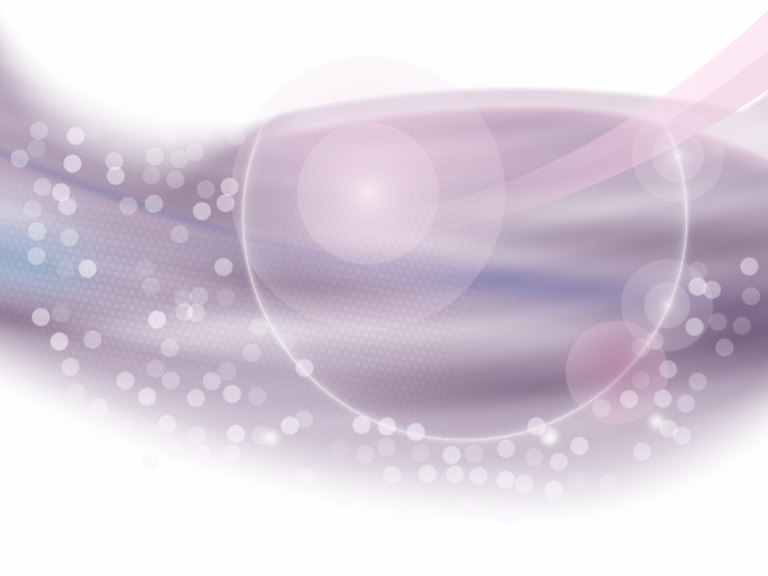
Reproduce this background procedurally as a Shadertoy shader.

```glsl
// A mauve silk wave on white, with a large glass bubble, pink ribbons,
// translucent lens discs and scattered light dots. Soft elliptical streaks
// tint the wave; curves bound it; jittered cells scatter the dots.

#define MAUVE vec3(.72, .65, .74)
#define DUSK vec3(.53, .44, .55)
#define DEEP vec3(.44, .34, .47)
#define PALE vec3(.90, .87, .91)
#define BLUE vec3(.52, .51, .69)
#define SKY vec3(.61, .70, .81)
#define PINK vec3(.94, .79, .88)
#define BUBBLE vec3(.807, .6215, .386)
#define DOT_RADIUS .0156
#define DOT_CELL .047
#define MESH_CELL .0135

float hash(vec2 p) {
    p = fract(p * vec2(.1031, .1137));
    p += dot(p, p.yx + 33.33);
    return fract((p.x + p.y) * p.x * 57.);
}

// Soft ellipse (centre, size) sheared along a slope
float streak(vec2 p, vec4 e, float slope) {
    vec2 d = p - e.xy;
    d.y -= slope * d.x;
    d /= e.zw;
    return exp(-dot(d, d));
}

void tint(inout vec3 c, vec2 p, vec3 colour, float amount, vec4 e, float slope) {
    c = mix(c, colour, amount * streak(p, e, slope));
}

float disc(vec2 p, vec2 centre, float radius) {
    float aa = 1. / iResolution.y;
    return 1. - smoothstep(-aa, aa, length(p - centre) - radius);
}

// Rising parabolas that bound the ribbons
float ribbonEdge(float x, float i) {
    float d = max(x - .55, 0.);
    return .58 + .02 * i + (.43 + .08 * i) * d * d;
}

vec3 silk(vec2 p) {
    vec3 c = MAUVE;
    // Left: sky glow and shaded folds
    tint(c, p, DUSK, .60, vec4(.36, .66, .22, .065), -.25);
    tint(c, p, PALE, .75, vec4(0, .63, .13, .05), -.2);
    tint(c, p, SKY, .85, vec4(.03, .55, .14, .065), -.1);
    tint(c, p, DUSK, .75, vec4(0, .45, .25, .04), -.15);
    tint(c, p, DUSK, .85, vec4(.54, .51, .17, .05), -.05);
    // Middle: bright and dark bands
    tint(c, p, PINK, .40, vec4(.75, .73, .27, .06), .05);
    tint(c, p, PALE, .50, vec4(.75, .575, .26, .03), -.15);
    tint(c, p, BLUE, .70, vec4(.93, .505, .40, .032), -.1);
    tint(c, p, PALE, .75, vec4(.42, .425, .25, .035), 0.);
    tint(c, p, PALE, .50, vec4(.82, .42, .33, .03), .02);
    tint(c, p, DUSK, .80, vec4(.92, .335, .30, .042), .05);
    // Right: deep shadow below pale folds
    tint(c, p, DUSK, .60, vec4(1.23, .58, .30, .045), -.05);
    tint(c, p, PALE, .65, vec4(1.04, .64, .25, .032), .08);
    tint(c, p, DEEP, .85, vec4(1.30, .43, .21, .085), .1);
    tint(c, p, PALE, .80, vec4(1.30, .77, .14, .045), -.2);
    // Fine creases, and a blue thread crossing from the left
    float bend = p.y + .12 * sin(2.4 * p.x);
    c += .009 * (sin(bend * 65. + 3. * p.x) + sin(bend * 121. - 2. * p.x));
    float thread = (p.y - .735 + .41 * p.x - .16 * p.x * p.x) / .009;
    return mix(c, BLUE, .45 * exp(-thread * thread) * (1. - smoothstep(.3, .9, p.x)));
}

// Fine halftone mesh, strongest at the left and inside the bubble
float mesh(vec2 p) {
    vec2 q = vec2(p.x, p.y + .18 * p.x) / MESH_CELL;
    q.x += .5 * mod(floor(q.y), 2.);
    float area = streak(p, vec4(.67, .52, .17, .25), 0.)
        + streak(p, vec4(.20, .50, .25, .16), -.2);
    return area * (1. - smoothstep(.22, .42, length(fract(q) - .5)));
}

// Scattered discs around the lower half of the bubble
float lightDots(vec2 p) {
    float sum = 0.;
    for (int k = 0; k < 9; k++) {
        vec2 id = floor(p / DOT_CELL) + vec2(k % 3, k / 3) - 1.;
        vec2 jitter = vec2(hash(id + 3.), hash(id + 17.)) - .5;
        vec2 centre = (id + .5 + .65 * jitter) * DOT_CELL;
        float reach = distance(centre, BUBBLE.xy);
        float limit = mix(.78, .54, smoothstep(.1, .5, centre.x));
        float top = centre.x < .8 ? .78 : .57;
        float keep = step(.375, reach) * step(reach, limit)
            * step(centre.y, top) * step(.3, hash(id + 41.));
        sum += keep * (.12 + .5 * hash(id + 59.)) * disc(p, centre, DOT_RADIUS);
    }
    return min(sum, .7);
}

// Two nested lens discs with a glowing heart
void lens(inout vec3 c, vec2 p, vec2 centre, vec2 radii) {
    c = mix(c, mix(PALE, PINK, .3) + .04, .2 * (disc(p, centre, radii.x) + disc(p, centre, radii.y)));
    c = mix(c, vec3(1), .65 * exp(-length(p - centre) / (.28 * radii.y)));
}

void mainImage(out vec4 fragColor, in vec2 fragCoord) {
    vec2 p = fragCoord / iResolution.y;
    float x = p.x, aa = 1. / iResolution.y;

    // Wave outline: swoop at the left, dome at the right, soft base
    float dome = .853 - .26 * (x - .9) * (x - .9);
    float swoop = .785 + .215 * exp(-x / .13);
    float top = max(mix(swoop, dome, smoothstep(.36, .5, x)), ribbonEdge(x, 0.));
    float u = x - .93;
    float base = .13 + (u > 0. ? .87 : .27) * u * u;
    float cover = smoothstep(0., mix(.17, .014, smoothstep(.25, .5, x)), top - p.y)
        * smoothstep(-.05, .1, p.y - base);

    // Silk, pale dome rim and mist outside the bubble
    vec3 c = silk(p) + .035 * mesh(p);
    float inner = p.y - .809 + (u > 0. ? .55 : .25) * u * u;
    float domed = smoothstep(.4, .55, x);
    c = mix(c, PINK, .4 * exp(-pow(inner / .018, 2.)) * domed);
    c = mix(c, vec3(.97, .94, .96), .65 * smoothstep(-.006, .012, inner) * domed);
    float d = length(p - BUBBLE.xy) - BUBBLE.z;
    c = mix(c, PALE, .45 * smoothstep(-aa, aa, d) * (1. - smoothstep(.24, .42, p.y)));
    c = mix(vec3(.995), c, cover);

    // Ribbons sweeping to the upper right
    for (float i = 0.; i < 2.; i++) {
        float band = smoothstep(-aa, aa, p.y - ribbonEdge(x, i))
            * smoothstep(-aa, aa, ribbonEdge(x, i + 1.) - p.y);
        c = mix(c, PINK + .045 * i, band * (.6 - .1 * i) * smoothstep(.6, 1.25, x));
    }

    // Bubble rim with a glow on its inside
    float rim = .5 * exp(-abs(d) / .0035) + .22 * exp(-abs(d) / .022) * step(d, 0.);
    c = mix(c, vec3(1), rim * (1. - smoothstep(.72, .84, p.y)));

    // Light dots, lens discs and small sparkles
    c = mix(c, vec3(.98, .96, .99), lightDots(p));
    tint(c, p, PINK, .5, vec4(.639, .667, .13, .13), 0.);
    lens(c, p, vec2(.639, .664), vec2(.238, .123));
    lens(c, p, vec2(1.177, .729), vec2(.08, .045));
    lens(c, p, vec2(1.158, .47), vec2(.08, .04));
    c = mix(c, PINK, .28 * disc(p, vec2(1.071, .354), .089));
    tint(c, p, vec3(.72, .48, .62), .5, vec4(1.07, .37, .05, .05), 0.);
    for (float i = 0.; i < 3.; i++) {
        float lift = i * (i - 1.);
        vec2 spark = vec2(.47 + .485 * i - .15 * lift, .24 + .014 * lift);
        tint(c, p, vec3(1), .8, vec4(spark, .013, .013), 0.);
    }
    fragColor = vec4(clamp(c, 0., 1.), 1);
}
```
